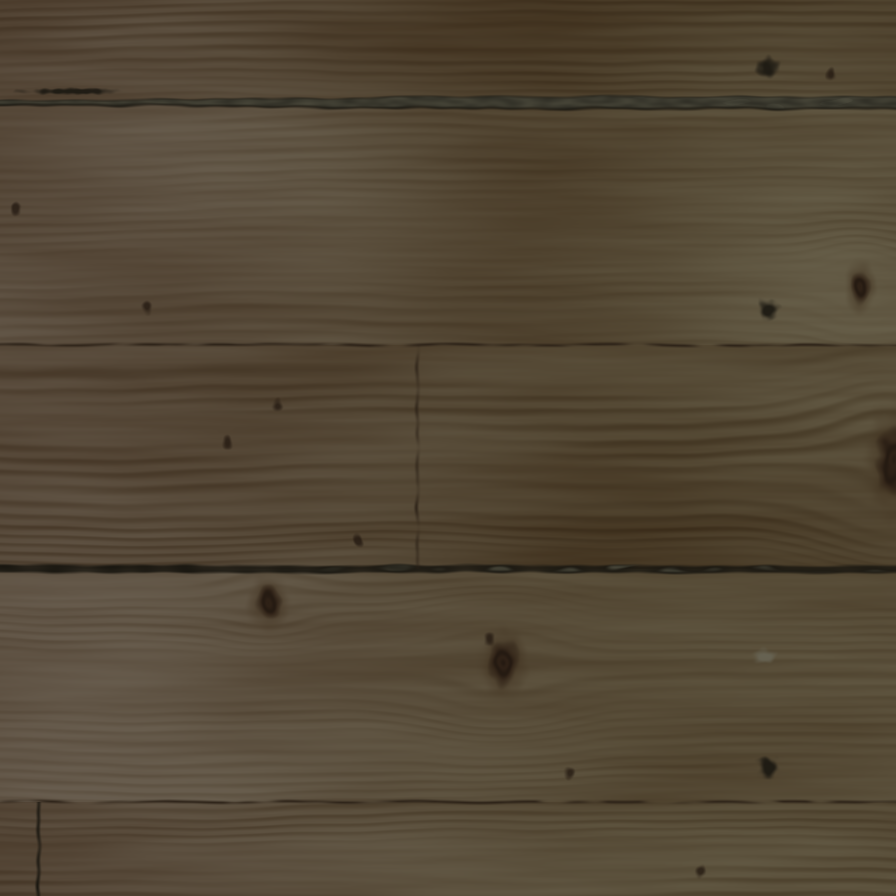
Write a WebGL 1 fragment shader that draws this texture.

```glsl
precision highp float;
// Worn pine floorboards: wavy grain, knots, nail holes and gaps with old filler.
uniform vec2 u_resolution;

const float PITCH = 0.26;
const float FIRST_SEAM = 0.105;
const vec3 WOOD_BROWN = vec3(0.296, 0.240, 0.168);
const vec3 WOOD_PALE = vec3(0.388, 0.349, 0.280);
const vec3 GRAIN_TINT = vec3(0.83, 0.79, 0.73);
const vec3 KNOT_HALO = vec3(0.25, 0.19, 0.12);
const vec3 KNOT_CORE = vec3(0.13, 0.09, 0.06);
const vec3 DARK_GAP = vec3(0.10, 0.09, 0.065);
const vec3 THIN_GAP = vec3(0.17, 0.13, 0.09);
const vec3 FILLER = vec3(0.25, 0.245, 0.20);
const vec3 PAINT_CHIP = vec3(0.41, 0.40, 0.34);

vec2 gradient(vec2 cell) {
  vec3 h = fract(cell.xyx * vec3(0.1031, 0.1030, 0.0973));
  h += dot(h, h.yzx + 33.33);
  float angle = 6.2832 * fract((h.x + h.y) * h.z);
  return vec2(cos(angle), sin(angle));
}
float noise(vec2 p) {
  vec2 i = floor(p), f = fract(p), e = vec2(1.0, 0.0);
  vec2 u = f * f * f * (f * (f * 6.0 - 15.0) + 10.0);
  float low = mix(dot(gradient(i), f), dot(gradient(i + e), f - e), u.x);
  float high = mix(dot(gradient(i + e.yx), f - e.yx), dot(gradient(i + 1.0), f - 1.0), u.x);
  return 1.4 * mix(low, high, u.y);
}
float seamHeight(float k) {
  return FIRST_SEAM + PITCH * k - 0.01 * max(0.0, 1.0 - abs(k - 2.0));
}
float boardRow(float y) {
  float row = -1.0;
  for (int k = 0; k < 4; k++) row += step(seamHeight(float(k)), y);
  return row;
}
float sameRow(float a, float b) { return 1.0 - step(0.5, abs(a - b)); }
// Soft line of the given half width around zero distance
float line(float dist, float halfWidth, float soft) {
  return 1.0 - smoothstep(halfWidth - 0.5 * soft, halfWidth + 0.5 * soft, abs(dist));
}
// Irregular soft spot
float blob(vec2 p, vec2 center, vec2 radius) {
  float r = length((p - center) / radius) + 0.4 * noise(p * 95.0);
  return 1.0 - smoothstep(0.3, 1.15, r);
}
// Vertical shift that makes the grain flow around a knot (xy center, zw radius)
float bend(vec2 p, float row, vec4 knot) {
  vec2 d = p - knot.xy, q = d / (knot.zw * vec2(4.5, 2.6));
  return -0.75 * d.y * exp(-dot(q, q)) * sameRow(row, boardRow(knot.y));
}
vec3 addKnot(vec3 color, vec2 p, vec4 knot) {
  float r = length((p - knot.xy) / knot.zw) + 0.25 * noise(p * 60.0);
  color = mix(color, KNOT_HALO, 0.6 * (1.0 - smoothstep(0.5, 1.8, r)));
  vec3 core = KNOT_CORE * (1.15 + 0.15 * sin(r * 11.0));
  return mix(color, core, 0.9 * (1.0 - smoothstep(0.45, 1.1, r)));
}

// Board tone: broad drifts between brown and pale, warmer at the left
vec3 woodTone(vec2 p, float row) {
  float tone = 0.48 + 0.62 * noise(p * vec2(2.3, 5.0) + row * 3.7) + 0.3 * noise(p * 1.7 + 4.3);
  tone += 0.14 * sameRow(mod(row, 2.0), 0.0) - 0.32 * step(2.5, row) - 0.06 * sameRow(row, 1.0);
  tone += 0.22 * noise(p * vec2(4.0, 45.0)) + 0.13 * noise(p * vec2(9.0, 170.0));
  vec3 hue = mix(vec3(1.01, 0.99, 1.03), vec3(0.99, 1.0, 0.95), smoothstep(0.0, 0.8, p.x));
  return hue * mix(WOOD_BROWN, WOOD_PALE, clamp(tone, -0.25, 1.15));
}
// Thin dark growth rings, spaced wider toward the top of row one
float grain(vec2 p, float row, float shift) {
  float wave = 0.014 * noise(vec2(p.x * 2.2 + row * 7.3, p.y * 4.0 + row * 5.1));
  float ripple = 0.002 * noise(vec2(p.x * 11.0, p.y * 16.0 + row));
  float h = p.y - (FIRST_SEAM + PITCH * row) + shift + wave + ripple;
  float spread = mix(30.0, 115.0, sameRow(row, 1.0));
  float t = fract(95.0 * h - spread * h * h + 1.1 * noise(vec2(row * 9.7, h * 15.0)));
  float ring = smoothstep(0.2, 0.7, t) * (1.0 - smoothstep(0.7, 1.0, t));
  float strength = smoothstep(-0.5, 0.5, noise(vec2(p.x * 1.8 + row * 4.3, h * 18.0)));
  return ring * mix(0.15, 1.0, strength) * mix(0.5, 0.95, mod(row, 2.0));
}
// Seam between boards: odd ones are wide with filler, the last is filled throughout
vec3 addSeam(vec3 color, vec2 p, float n, float soft) {
  float wide = mod(n, 2.0), top = step(2.5, n);
  float y = p.y - seamHeight(n) - 0.0015 * noise(vec2(p.x * 14.0, n * 5.3));
  float wear = noise(vec2(p.x * 26.0, n * 8.3 + p.y * 90.0));
  float width = mix(0.0042, mix(0.003, 0.0072, smoothstep(0.0, 0.6, p.x)), top) + 0.0015 * wear;
  float gap = line(y, mix(0.0014, width, wide), soft);
  float cover = mix(smoothstep(-0.7, 0.3, wear), 0.9 + 0.2 * wear, wide);
  color = mix(color, mix(THIN_GAP, DARK_GAP, wide), gap * cover);
  float fill = wide * max(0.85 * top, smoothstep(0.0, 0.5, wear) * smoothstep(0.2, 0.7, p.x));
  float tone = 1.0 + 0.25 * noise(p * vec2(45.0, 160.0));
  return mix(color, FILLER * tone, fill * line(y - 0.0008, width - 0.0014, soft));
}

void main() {
  vec2 p = gl_FragCoord.xy / u_resolution;
  float soft = max(0.0042, 1.5 / u_resolution.y), row = boardRow(p.y), shift = 0.0;
  vec4 knots[4];
  knots[0] = vec4(0.562, 0.260, 0.018, 0.026);
  knots[1] = vec4(0.300, 0.327, 0.015, 0.020);
  knots[2] = vec4(0.960, 0.680, 0.011, 0.019);
  knots[3] = vec4(0.998, 0.485, 0.021, 0.042);
  for (int i = 0; i < 4; i++) shift += bend(p, row, knots[i]);
  vec3 color = woodTone(p, row) * mix(vec3(1.0), GRAIN_TINT, grain(p, row, shift));

  // Knots, scattered specks and a paint chip
  for (int i = 0; i < 4; i++) color = addKnot(color, p, knots[i]);
  for (int i = 0; i < 9; i++) {
    vec2 spot = fract(vec2(0.31, 0.547) + vec2(0.618, 0.37) * float(i));
    color = mix(color, KNOT_CORE, 0.75 * blob(p, spot, vec2(0.006, 0.008)));
  }
  color = mix(color, PAINT_CHIP, 0.8 * blob(p, vec2(0.853, 0.267), vec2(0.013, 0.009)));

  // Seams, with a nail hole above all but one
  for (int k = 0; k < 4; k++) {
    float n = float(k);
    color = addSeam(color, p, n, soft);
    float nail = blob(p, vec2(0.857, seamHeight(n) + 0.039), vec2(0.013, 0.012));
    color = mix(color, DARK_GAP, 0.9 * nail * (1.0 - sameRow(n, 1.0)));
  }
  // Butt joints and a split in the top board
  float wear = noise(vec2(3.0, p.y * 45.0)), x = p.x + 0.002 * wear;
  color = mix(color, THIN_GAP, (0.45 + 0.6 * wear) * line(x - 0.466, 0.0018, soft) * sameRow(row, 1.0));
  color = mix(color, DARK_GAP, (0.8 + 0.3 * wear) * line(x - 0.043, 0.0018, soft) * sameRow(row, -1.0));
  color = mix(color, DARK_GAP, 0.9 * blob(p, vec2(0.081, 0.898), vec2(0.06, 0.004)));
  gl_FragColor = vec4(clamp(color, 0.0, 1.0), 1.0);
}
```
